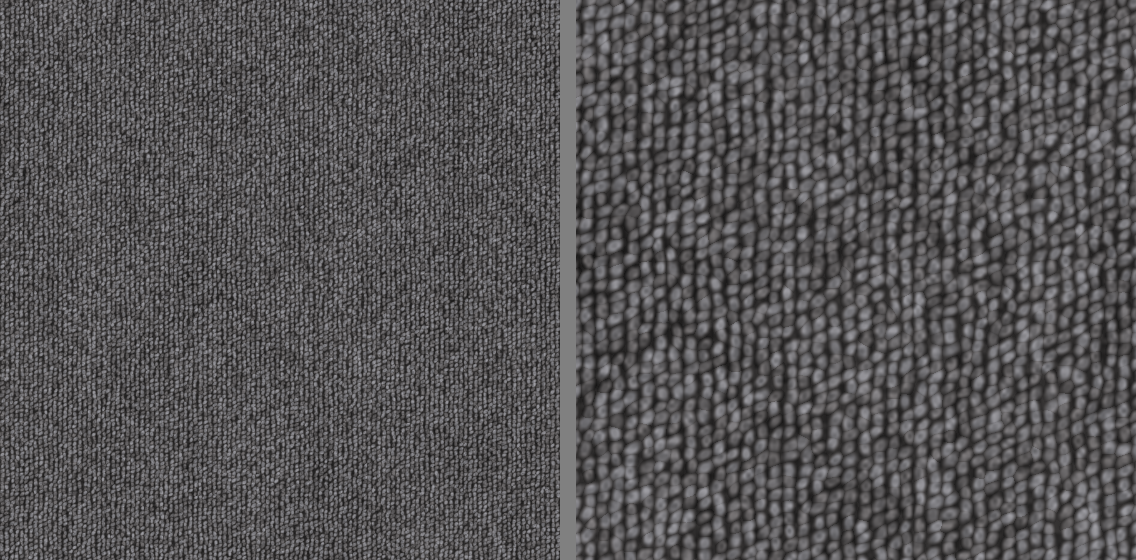
Left, the full canvas; right, a detail of the centre.
Reproduce this texture procedurally as a Shadertoy shader.

```glsl
// Charcoal loop-pile carpet: columns of small tilted yarn loops with dark gaps.

const float COLUMNS = 116.0;                // loop columns across the canvas
const float ROW_PITCH = 0.86;               // row spacing in column widths
const vec2 LOOP_RADII = vec2(0.42, 0.64);   // short and long half axes
const float LOOP_JITTER = 0.36;             // scatter of loop centres
const float LEAN = 0.45;                    // mean tilt to the right, radians
const float LEAN_SPREAD = 1.3;              // range of tilt
const float GAP_TONE = 0.165;
const float CROWN_TONE = 0.445;
const float LOOP_CONTRAST = 0.15;           // brightness range between loops
const float FIBRE_CONTRAST = 0.20;          // fine grain within the yarn
const float STREAK_CONTRAST = 0.05;         // broad vertical shading
const float SEAM_DEPTH = 0.035;             // dark lines between columns
const vec3 WARM_TINT = vec3(1.025, 0.985, 0.98);
const vec3 COOL_TINT = vec3(0.995, 0.99, 1.025);

float hash(vec2 p) {
    vec3 q = fract(vec3(p.xyx) * 0.1031);
    q += dot(q, q.yzx + 33.33);
    return fract((q.x + q.y) * q.z);
}

float valueNoise(vec2 p) {
    vec2 cell = floor(p);
    vec2 f = fract(p);
    f = f * f * (3.0 - 2.0 * f);
    float low = mix(hash(cell), hash(cell + vec2(1, 0)), f.x);
    float high = mix(hash(cell + vec2(0, 1)), hash(cell + vec2(1, 1)), f.x);
    return mix(low, high, f.y);
}

// Returns the pile height, the loop's random value and its lengthwise position.
vec3 yarnLoops(vec2 p) {
    vec3 top = vec3(0.0, 0.5, 0.0);
    for (int i = -1; i <= 1; i++) {
        float column = floor(p.x) + float(i);
        float shift = hash(vec2(column, 71.0));
        float row = floor(p.y / ROW_PITCH - shift);
        for (int j = -1; j <= 1; j++) {
            vec2 id = vec2(column, row + float(j));
            vec2 scatter = vec2(hash(id + 13.7), hash(id + 47.3)) - 0.5;
            vec2 centre = vec2(id.x + 0.5, (id.y + 0.5 + shift) * ROW_PITCH);
            vec2 d = p - centre - scatter * LOOP_JITTER;

            float angle = LEAN + (hash(id + 91.1) - 0.5) * LEAN_SPREAD;
            float c = cos(angle);
            float s = sin(angle);
            d = vec2(c * d.x - s * d.y, s * d.x + c * d.y);
            float size = mix(0.88, 1.12, hash(id + 29.9));
            vec2 q = d / (LOOP_RADII * size);
            float height = 1.0 - smoothstep(0.35, 1.25, length(q));
            if (height > top.x) top = vec3(height, hash(id + 5.3), q.y);
        }
    }
    return top;
}

void mainImage(out vec4 fragColor, in vec2 fragCoord) {
    vec2 uv = fragCoord / iResolution.y;
    vec2 p = uv * COLUMNS;

    // Uneven tufting bends the columns slightly
    p.x += 0.3 * (valueNoise(p * vec2(0.35, 0.25)) - 0.5);
    vec3 loopInfo = yarnLoops(p);

    // Rounded loop relief, lit from above
    float tone = mix(GAP_TONE, CROWN_TONE, loopInfo.x);
    tone += 0.025 * clamp(loopInfo.z, -1.0, 1.0) * loopInfo.x;
    tone += LOOP_CONTRAST * (loopInfo.y - 0.5) * (0.3 + 0.7 * loopInfo.x);

    // Fine fibres
    float fibre = valueNoise(p * 2.9 + 17.0);
    tone += FIBRE_CONTRAST * (fibre - 0.5) * (0.45 + 0.55 * loopInfo.x);

    // Broad streaks and column seams of varying strength
    float streak = valueNoise(uv * vec2(26.0, 6.0)) * 0.6
                 + valueNoise(uv * vec2(70.0, 14.0) + 31.0) * 0.4;
    tone += STREAK_CONTRAST * (streak - 0.5);
    float seam = pow(abs(2.0 * fract(p.x) - 1.0), 4.0);
    tone -= SEAM_DEPTH * seam * valueNoise(uv * vec2(9.0, 4.0) + 7.0);

    // Gaps stay warm while the lit yarn varies towards cool grey
    float coolness = clamp(loopInfo.x * (0.3 + loopInfo.y), 0.0, 1.0);
    vec3 colour = max(tone, 0.06) * mix(WARM_TINT, COOL_TINT, coolness);
    fragColor = vec4(colour, 1.0);
}
```
